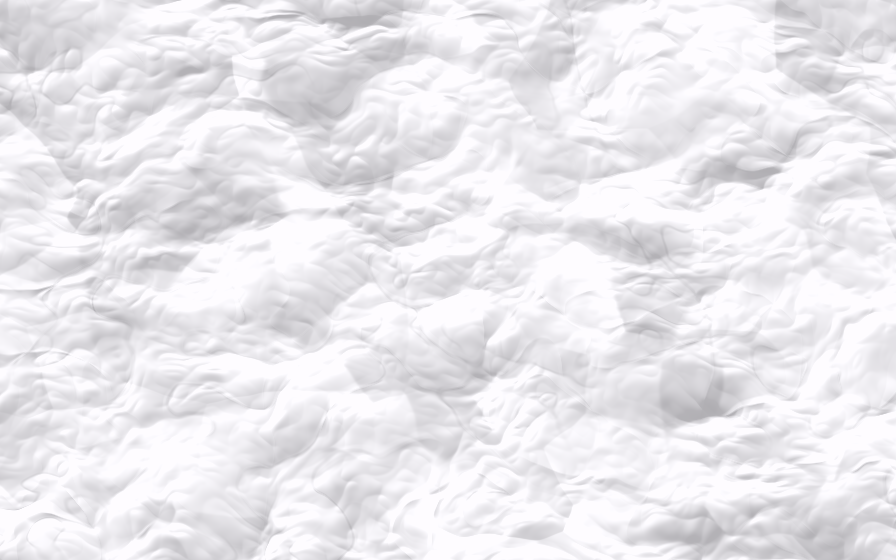
A Shadertoy shader for this texture:

```glsl
// Crumpled white paper: long folds, smooth grey facets and clumps of fine wrinkles.

vec3 hash3(vec2 p) {
    vec3 a = fract(p.xyx * vec3(0.1031, 0.1030, 0.0973));
    a += dot(a, a.yxz + 33.33);
    return fract((a.xxy + a.yzz) * a.zyx);
}

// Smooth value noise, two independent channels in -1..1
vec2 noise2(vec2 p) {
    vec2 cell = floor(p), f = fract(p);
    f = f * f * (3.0 - 2.0 * f);
    vec2 low = mix(hash3(cell).xy, hash3(cell + vec2(1, 0)).xy, f.x);
    vec2 high = mix(hash3(cell + vec2(0, 1)).xy, hash3(cell + vec2(1, 1)).xy, f.x);
    return 2.0 * mix(low, high, f.y) - 1.0;
}

float slopeAt(vec2 cell, vec2 offset) {
    return dot(hash3(cell + 41.0).xy * 2.4 - 1.2, offset);
}

float gradientNoise(vec2 p) {
    vec2 cell = floor(p), f = fract(p);
    vec2 u = f * f * f * (f * (f * 6.0 - 15.0) + 10.0);
    vec2 e = vec2(1, 0);
    return mix(mix(slopeAt(cell, f), slopeAt(cell + e, f - e), u.x),
               mix(slopeAt(cell + e.yx, f - e.yx), slopeAt(cell + 1.0, f - 1.0), u.x), u.y);
}

mat2 rotation(float angle) {
    float c = cos(angle), s = sin(angle);
    return mat2(c, s, -s, c);
}

// Height of the folded sheet in x, thin shadow along its creases in y
vec2 folds(vec2 p) {
    vec2 q = p + 0.020 * noise2(rotation(0.5) * p * 5.0)
               + 0.010 * noise2(rotation(1.1) * p * 14.0)
               + 0.003 * noise2(rotation(0.8) * p * 42.0);
    q *= vec2(0.82, 1.15);
    vec2 result = vec2(0.0);
    float frequency = 2.4;
    float nearFold = 1.0;
    for (int i = 0; i < 5; i++) {
        float layer = float(i);
        float n = gradientNoise(rotation(0.6 + 1.3 * layer) * q * frequency + 19.0 * layer);
        vec2 local = noise2(p * (2.5 + layer) + 31.0 * layer);
        // Each fold is crisp in some stretches and rounded in others
        float soft = smoothstep(0.0, 0.8, local.x);
        float blur = mix(0.0015 * frequency, 0.14, soft);
        float strength = 0.52 - 0.05 * layer;
        // Small wrinkles gather beside the larger folds
        if (i > 1) strength *= 0.35 + 0.9 * exp(-7.0 * nearFold);
        result.x += strength / frequency * sqrt(n * n + blur * blur);
        float line = 1.0 - smoothstep(0.0, 0.004, abs(n) / frequency);
        if (i < 4) result.y = max(result.y, line * (1.0 - soft) * smoothstep(0.0, 0.7, local.y));
        // Large folds bend the smaller ones
        q += 0.25 / frequency * abs(n) * vec2(0.6, -0.8);
        if (i < 3) nearFold = min(nearFold, abs(n) * (1.0 + 0.5 * local.y));
        frequency *= 1.9;
    }
    return result;
}

// Tilted Voronoi facets with borders blended by a running soft minimum
float facets(vec2 p, float sharpness) {
    vec2 home = floor(p);
    vec2 total = vec2(0.0);
    float nearest = 9.0;
    for (int y = -1; y <= 1; y++)
    for (int x = -1; x <= 1; x++) {
        vec2 cell = home + vec2(x, y);
        vec3 h = hash3(cell + 17.0);
        vec2 offset = p - cell - 0.5 - (h.xy - 0.5) * 0.95;
        float angle = -1.8 + (hash3(cell + 71.0).x - 0.5) * 3.6;
        float shade = h.z - 0.5 + 1.4 * dot(offset, vec2(cos(angle), sin(angle)));
        float d = dot(offset, offset);
        float closest = min(nearest, d);
        total = total * exp(sharpness * (closest - nearest))
              + vec2(shade, 1.0) * exp(sharpness * (closest - d));
        nearest = closest;
    }
    return total.x / total.y;
}

void mainImage(out vec4 fragColor, in vec2 fragCoord) {
    vec2 p = fragCoord / iResolution.y + 3.0;

    // Slope of the sheet along the light direction
    float reach = 0.004;
    vec2 sheet = folds(p);
    float shade = (folds(p + reach * vec2(-0.45, 0.9)).x - sheet.x) / reach;
    shade += 0.4 * sheet.y;

    // Flat polygonal facets between the folds
    vec2 bent = (p + 0.014 * noise2(p * 7.0) + 0.005 * noise2(p * 23.0)) * vec2(0.85, 1.15);
    float crisp = smoothstep(-0.6, 0.5, noise2(p * 3.0 + 8.0).x);
    shade += 0.42 * facets(rotation(0.4) * bent * 3.6, mix(14.0, 180.0, crisp));
    shade += 0.48 * facets(rotation(-0.5) * bent * 6.8 + 13.0, mix(90.0, 12.0, crisp));

    // Light grey with a slight violet cast, bleaching out to white
    float light = min(0.928 - 0.130 * shade, 0.996);
    light = max(light, 0.6 + 0.15 * light);
    vec3 paper = light + vec3(0.0, -0.006, 0.011);
    fragColor = vec4(clamp(paper, 0.0, 1.0), 1.0);
}
```
